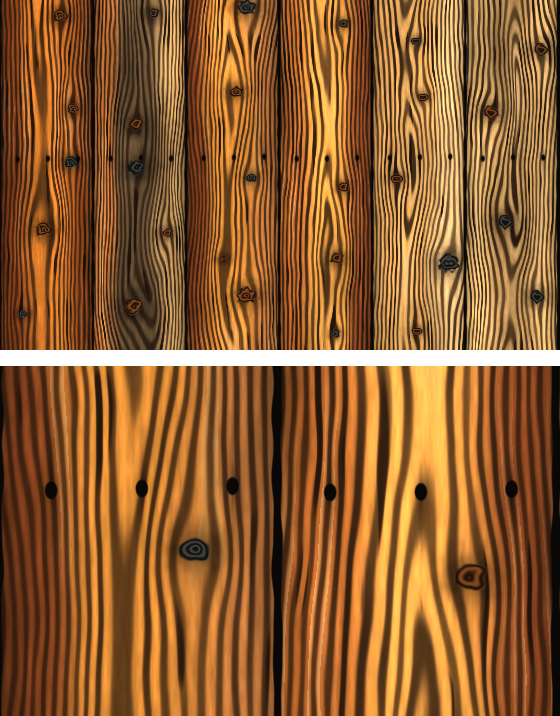
Top: the whole. Bottom: its middle third, enlarged.
A Shadertoy shader for this texture:

```glsl
// Six weathered vertical timber planks with grooved grain, knots and nail holes.
const int PLANKS = 6;
const float PLANKS_ACROSS = 6.02;   // plank widths over the canvas width
const float GAP_HALF = 0.016;       // half gap, in plank widths
const float GRAIN_LINES = 40.0;     // rings per plank width, from the heart
const float GROOVE_DEPTH = 0.95;
const int KNOT_SLOTS = 5;
const float KNOT_SPACING = 0.76;
const float KNOT_CHANCE = 0.8;
const float NAIL_HEIGHT = 2.05;
const float NAIL_RADIUS = 0.022;

const vec3 GAP_COLOR = vec3(0.04, 0.03, 0.025);
const vec3 GROOVE_COLOR = vec3(0.15, 0.09, 0.05);
const vec3 PALE_RIDGE = vec3(0.97, 0.81, 0.56);
const vec3 KNOT_BROWN = vec3(0.40, 0.22, 0.10);
const vec3 KNOT_GREY = vec3(0.20, 0.20, 0.19);

// Ridge colours of each plank: left side, heart, right side.
const vec3 LEFT[6] = vec3[6](
    vec3(0.50, 0.24, 0.10), vec3(0.74, 0.43, 0.20), vec3(0.49, 0.24, 0.11),
    vec3(0.66, 0.36, 0.15), vec3(0.84, 0.60, 0.33), vec3(0.90, 0.70, 0.43));
const vec3 HEART[6] = vec3[6](
    vec3(0.79, 0.45, 0.16), vec3(0.38, 0.29, 0.19), vec3(0.89, 0.56, 0.22),
    vec3(0.93, 0.62, 0.27), vec3(0.87, 0.63, 0.34), vec3(0.66, 0.50, 0.30));
const vec3 RIGHT[6] = vec3[6](
    vec3(0.53, 0.26, 0.10), vec3(0.83, 0.63, 0.38), vec3(0.72, 0.44, 0.22),
    vec3(0.52, 0.26, 0.12), vec3(0.96, 0.76, 0.49), vec3(0.96, 0.74, 0.45));

float hash(vec2 p) {
    return fract(sin(dot(p, vec2(127.1, 311.7))) * 43758.545);
}

float noise(vec2 p) {
    vec2 i = floor(p), f = fract(p);
    f = f * f * (3.0 - 2.0 * f);
    return mix(mix(hash(i), hash(i + vec2(1, 0)), f.x),
               mix(hash(i + vec2(0, 1)), hash(i + vec2(1, 1)), f.x), f.y);
}

void mainImage(out vec4 fragColor, in vec2 fragCoord) {
    float pixel = PLANKS_ACROSS / iResolution.x;
    vec2 p = fragCoord * pixel;
    int plank = min(int(p.x), PLANKS - 1);
    float seed = float(plank);
    float u = p.x - seed;
    float y = p.y + seed * 17.0;

    // Wandering grain coordinate
    float grain = u + 0.10 * (noise(vec2(u * 2.0 + seed, y * 0.9)) - 0.5)
                + 0.018 * (noise(vec2(u * 14.0, y * 5.0)) - 0.5);

    // Knots push the grain aside
    float knot = 0.0, halo = 0.0, knotRings = 0.0, knotTone = 0.0;
    for (int k = 0; k < KNOT_SLOTS; k++) {
        vec2 id = vec2(seed + 3.0, float(k) + 11.0);
        if (hash(id * 1.7) > KNOT_CHANCE) continue;
        vec2 center = vec2(0.15 + 0.7 * hash(id),
                           (float(k) + 0.15 + 0.7 * hash(id + 5.3)) * KNOT_SPACING);
        float radius = mix(0.045, 0.11, pow(hash(id + 9.1), 1.5));
        vec2 d = vec2(u, p.y) - center;
        vec2 spread = d / (radius * vec2(2.3, 4.5));
        grain -= d.x * 0.75 * exp(-dot(spread, spread));
        float e = length(d * vec2(0.9, 1.15)) / radius
                + 0.5 * (noise(d * 30.0 + seed * 7.0) - 0.5);
        float core = 1.0 - smoothstep(0.75, 0.95 + pixel / radius, e);
        if (core > knot) {
            knot = core;
            knotRings = 0.5 + 0.5 * sin(e * 13.0 + 2.0 * noise(d * 25.0));
            knotTone = hash(id + 2.9);
        }
        halo = max(halo, exp(-0.35 * e * e));
    }

    // Growth rings about the heart, closing into flame shapes
    float heart = 0.42 + 0.16 * hash(vec2(seed, 4.0)) + 0.14 * (noise(vec2(seed, y * 0.6)) - 0.5);
    float ring = length(vec2(grain - heart, 0.16 * noise(vec2(seed + 40.0, y * 0.9))));
    float phase = ring * GRAIN_LINES * 0.55 + 1.3 * noise(vec2(grain * 5.0 + seed * 9.0, y * 0.25));
    float line = floor(phase);
    float wave = 0.5 - 0.5 * cos(6.28318 * phase);
    float strength = mix(0.45, 1.0, noise(vec2(line * 7.3 + seed, y * 1.6)))
                   * mix(0.6, 1.2, noise(vec2(grain * 4.0 + seed * 5.0, y * 0.5)));
    float groove = smoothstep(0.35, 0.95, wave) * min(strength, 1.0);

    // Plank colour, ridge light and fine fibre
    float band = grain + 0.12 * (noise(vec2(grain * 9.0, y * 0.7)) - 0.5);
    vec3 color = mix(LEFT[plank], HEART[plank], smoothstep(0.15, 0.40, band));
    color = mix(color, RIGHT[plank], smoothstep(0.60, 0.85, band));
    float fibre = noise(vec2(u * 60.0, y * 5.0)) + 0.6 * noise(vec2(u * 130.0, y * 22.0));
    color *= mix(1.16, 0.78, wave) * (0.84 + 0.20 * fibre);
    float pale = smoothstep(0.5, 0.9, noise(vec2(line * 3.1 + seed * 13.0, y * 0.8)));
    color = mix(color, PALE_RIDGE, 0.45 * pale * (1.0 - wave) * smoothstep(0.35, 0.8, color.r));
    color = mix(color, GROOVE_COLOR, GROOVE_DEPTH * groove);

    // Weathered cracks, stains and darker plank edges
    float crack = smoothstep(0.74, 0.88, noise(vec2(grain * 28.0 + seed * 31.0, y * 2.2)));
    color = mix(color, GROOVE_COLOR * 0.7, 0.8 * crack * smoothstep(0.2, 0.7, wave));
    color *= 0.82 + 0.32 * noise(vec2(u * 3.0 + seed * 8.0, y * 1.1));
    float edge = min(u, 1.0 - u);
    color *= mix(0.72, 1.0, smoothstep(0.0, 0.14, edge));

    // Knot faces
    color *= 1.0 - 0.5 * halo;
    vec3 knotColor = mix(KNOT_BROWN, KNOT_GREY, smoothstep(0.3, 0.7, knotTone));
    color = mix(color, knotColor * mix(0.3, 1.25, knotRings), knot);

    // Three nail holes per plank, each with a short stain
    float slot = clamp(floor(u * 3.0), 0.0, 2.0);
    vec2 nail = vec2(u - 0.19 - 0.325 * slot, p.y - NAIL_HEIGHT - 0.03 * hash(vec2(seed, slot)));
    float hole = 1.0 - smoothstep(NAIL_RADIUS - pixel, NAIL_RADIUS + pixel, length(nail * vec2(1.0, 0.7)));
    float stain = exp(-abs(nail.x) * 60.0 - abs(nail.y) * 9.0);
    color = mix(color * (1.0 - 0.6 * stain), GAP_COLOR, hole);

    // Gaps between planks
    float ragged = GAP_HALF + 0.012 * (noise(vec2(seed, y * 9.0)) - 0.5);
    color = mix(GAP_COLOR, color, smoothstep(ragged - pixel, ragged + pixel, edge));
    fragColor = vec4(clamp(color, 0.0, 1.0), 1.0);
}
```
